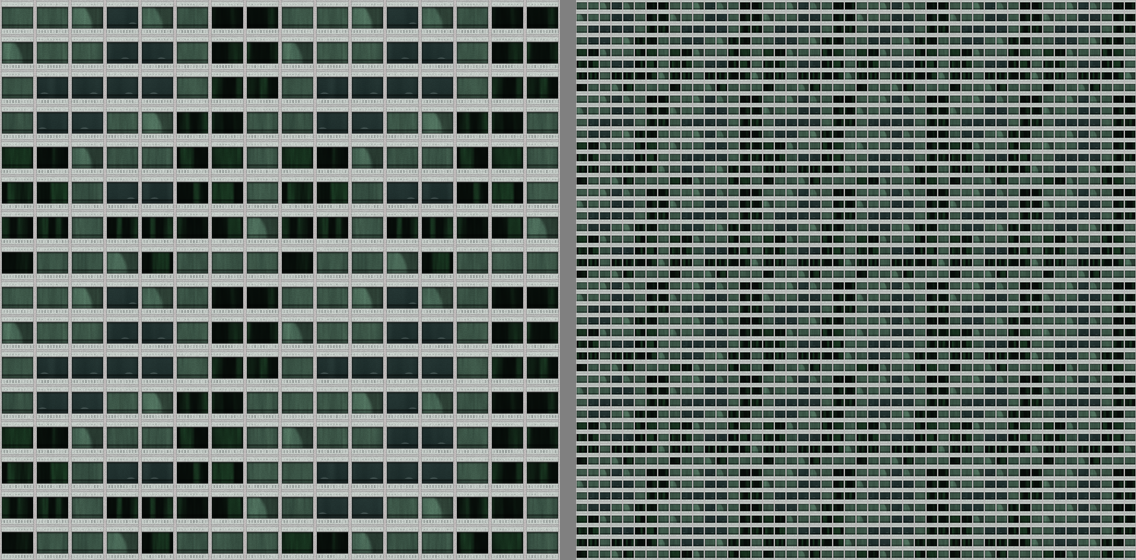
Left, the tile; right, the same tile 3 across and 3 down.
Reproduce this pattern procedurally as a WebGL 2 fragment shader.

```glsl
#version 300 es
precision highp float;
// Office tower facade: 16 by 16 green windows between pale mullions and vented spandrels.
uniform vec2 u_resolution;
out vec4 fragColor;

float hash(vec2 p) {
  return fract(sin(dot(p, vec2(127.1, 311.7))) * 43758.545);
}

float noise(vec2 p) {
  vec2 i = floor(p), f = fract(p);
  f = f * f * (3.0 - 2.0 * f);
  return mix(mix(hash(i), hash(i + vec2(1, 0)), f.x),
             mix(hash(i + vec2(0, 1)), hash(i + vec2(1, 1)), f.x), f.y);
}

float band(float lo, float hi, float v, float aa) {
  return smoothstep(lo - aa, lo + aa, v) - smoothstep(hi - aa, hi + aa, v);
}

// Unlit rooms fall in stepped groups over an 8 by 8 block.
bool isDark(float c, float r) {
  bool stepped = r < 6.5 && abs(c - 6.5 + step(2.5, r)) < 1.0;
  bool corner = r > 3.5 && c < 1.5 - step(6.5, r);
  bool middle = r > 5.5 && c > 2.5 + step(6.5, r) && c < 4.5;
  return stepped || corner || middle;
}

// Uncurtained panes reflecting a slate sky.
bool isSlate(float c, float r) {
  bool middle = abs(c - 3.5) < 1.0 && (r < 2.5 || r == 5.0) && c + r > 2.5 && !(r == 0.0 && c > 3.5);
  bool side = abs(c - 1.5) < 1.0 && abs(r - 2.5) < 1.0;
  return middle || side;
}

vec3 glass(vec2 w, vec2 id) {
  float seed = hash(id + 3.7);
  float folds = noise(vec2(w.x * 5.0 + seed * 40.0, id.y * 7.0));
  float pleats = noise(vec2(w.x * 17.0 + seed * 90.0, id.x * 5.0 + w.y));
  vec3 color;
  if (isDark(id.x, id.y)) {
    color = mix(vec3(0.025, 0.05, 0.035), vec3(0.09, 0.20, 0.12), smoothstep(0.3, 0.95, folds));
    color *= 0.8 + 0.35 * pleats;
  } else if (isSlate(id.x, id.y)) {
    color = mix(vec3(0.10, 0.16, 0.155), vec3(0.16, 0.23, 0.22), folds * 0.6 + 0.3 * w.y);
    float glint = 1.0 - smoothstep(0.5, 1.0, length((w - vec2(0.1 + 0.75 * seed, 0.2)) / vec2(0.16, 0.12)));
    color += 0.12 * glint * step(0.22, w.y);
  } else {
    color = mix(vec3(0.19, 0.28, 0.235), vec3(0.27, 0.38, 0.315), 0.55 * folds + 0.45 * seed);
    color *= 0.92 + 0.16 * pleats;
    // Drawn curtain: a bright panel with a rounded side and a dim gap.
    if (seed > 0.62) {
      float side = 0.65 - 0.25 * w.y * w.y;
      color *= mix(1.2, 0.7, smoothstep(side - 0.08, side + 0.08, w.x));
    }
  }
  // Low rail, dimmer lower pane and shaded reveal.
  color *= 1.0 - 0.22 * (1.0 - smoothstep(0.14, 0.2, w.y));
  color *= 1.0 - 0.5 * band(0.14, 0.19, w.y, 0.025);
  color *= 1.0 - 0.4 * smoothstep(0.88, 1.0, w.y);
  vec2 rim = smoothstep(vec2(0.0), vec2(0.07), min(w, 1.0 - w));
  return color * (0.6 + 0.4 * rim.x * rim.y);
}

void main() {
  vec2 uv = gl_FragCoord.xy / u_resolution;
  vec2 grid = uv * 16.0;
  vec2 cell = floor(grid), p = fract(grid);
  vec2 aa = 10.0 / u_resolution;

  // The lower right quarter restarts the window sequence.
  float row = 15.0 - cell.y;
  float sourceRow = cell.x > 7.5 && row > 10.5 ? row - 11.0 : mod(row, 8.0);
  vec2 id = vec2(mod(cell.x, 8.0), sourceRow);

  // Concrete spandrel with a lighter sill and lintel.
  vec3 color = vec3(0.72, 0.725, 0.72);
  float lintel = band(0.83, 0.94, p.y, aa.y);
  float sill = band(0.03, 0.17, p.y, aa.y);
  color = mix(color, vec3(0.79, 0.82, 0.80), max(lintel, sill));

  // Rows of small vents, unevenly stained.
  float slot = p.x * 12.0;
  float stain = hash(vec2(floor(slot) + 13.0 * id.x, id.y));
  float vent = band(0.2, 0.75, fract(slot), 12.0 * aa.x);
  color = mix(color, vec3(0.54, 0.57, 0.56), vent * band(0.06, 0.14, p.y, aa.y) * (0.3 + 0.6 * stain));
  color = mix(color, vec3(0.60, 0.64, 0.62), vent * band(0.85, 0.895, p.y, aa.y) * (0.2 + 0.6 * stain));
  color *= 1.0 - 0.14 * band(0.935, 0.955, p.y, aa.y);
  color *= 1.0 - 0.14 * band(0.015, 0.035, p.y, aa.y);
  color *= 1.0 - 0.22 * band(0.79, 0.82, p.y, aa.y);

  // Window opening.
  vec2 lo = vec2(0.05, 0.185), hi = vec2(0.95, 0.795);
  float opening = band(lo.x, hi.x, p.x, aa.x) * band(lo.y, hi.y, p.y, aa.y);
  vec2 w = clamp((p - lo) / (hi - lo), 0.0, 1.0);
  color = mix(color, glass(w, id), opening);

  // Warm grey mullions with soft shaded edges.
  float edge = min(p.x, 1.0 - p.x);
  vec3 mullion = mix(vec3(0.75, 0.73, 0.73), vec3(0.60, 0.60, 0.60), smoothstep(0.02, 0.055, edge));
  color = mix(color, mullion, 1.0 - smoothstep(0.045 - aa.x, 0.045 + aa.x, edge));

  // Fine grain.
  color *= 0.97 + 0.06 * hash(floor(uv * 512.0));
  fragColor = vec4(color, 1.0);
}
```
